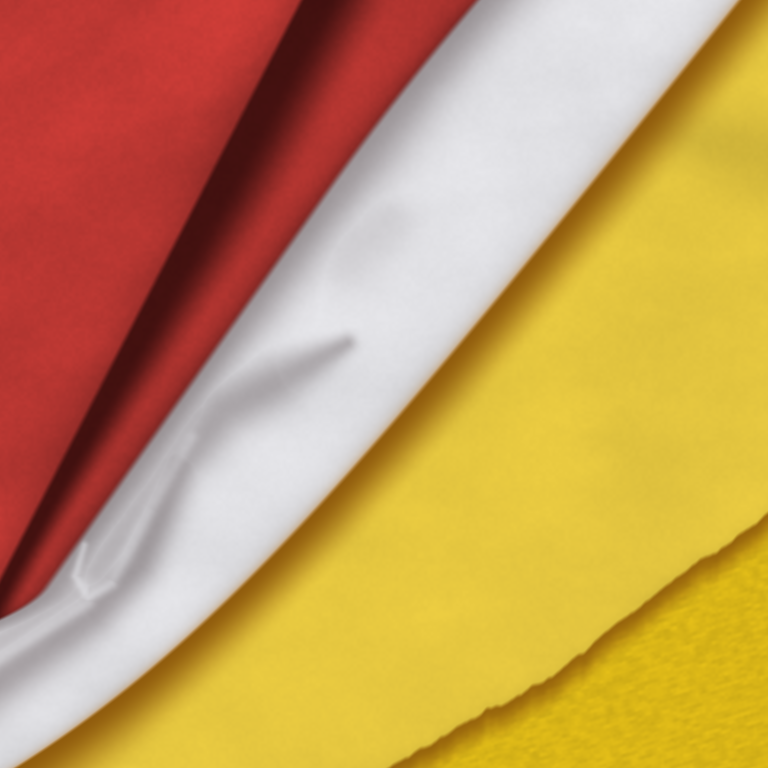
A three.js fragment shader for this texture:

```glsl
// Draped cloth: red folds, a white band and two yellow sheets on a diagonal.
// Each sheet is bounded by a curve; layers are painted back to front, with
// soft contact shadows, tapered strokes for creases and noise for the weave.
#define YELLOW vec3(0.905, 0.785, 0.25)
#define KNIT_YELLOW vec3(0.85, 0.71, 0.09)
#define WHITE vec3(0.885, 0.885, 0.9)
#define RED vec3(0.745, 0.22, 0.2)
#define DARK_RED vec3(0.26, 0.065, 0.06)
#define BROWN vec3(0.55, 0.34, 0.04)
#define GRAY vec3(0.56, 0.53, 0.54)
#define EDGE 0.005
#define GRAIN 0.024

varying vec2 vUv;

float hash(vec2 p) {
  vec3 q = fract(vec3(p.xyx) * 0.1031);
  q += dot(q, q.yzx + 33.33);
  return fract((q.x + q.y) * q.z);
}

float noise(vec2 p) {
  vec2 i = floor(p), f = fract(p);
  f = f * f * (3.0 - 2.0 * f);
  return mix(mix(hash(i), hash(i + vec2(1, 0)), f.x),
             mix(hash(i + vec2(0, 1)), hash(i + vec2(1, 1)), f.x), f.y);
}

float fbm(vec2 p) {
  float sum = 0.0, amp = 0.5;
  for (int i = 0; i < 4; i++) {
    sum += amp * noise(p);
    p = mat2(1.6, 1.2, -1.2, 1.6) * p + 7.3;
    amp *= 0.5;
  }
  return sum;
}

// Soft line from a to b whose width runs from wa to wb.
float stroke(vec2 p, vec2 a, vec2 b, float wa, float wb) {
  vec2 ab = b - a;
  float t = clamp(dot(p - a, ab) / dot(ab, ab), 0.0, 1.0);
  float d = length(p - a - ab * t) / mix(wa, wb, t);
  return exp(-d * d);
}

// Horizontal position of each sheet's right edge at height y.
float redFoldEdge(float y) { return 0.52 * (y - 0.245); }

float redEdge(float y) {
  float top = max(y - 0.75, 0.0), low = max(0.235 - y, 0.0);
  return 0.71 * (y - 0.15) + 0.3 * top * top - 18.0 * low * low;
}

float whiteEdge(float y) { return 0.164 + 0.8 * y - 0.144 * exp(-y / 0.18); }

// Height of the torn lower edge of the upper yellow sheet.
float tornEdge(float x) {
  float bend = (x - 0.71) / 0.1;
  float fray = 0.008 * (noise(vec2(x * 55.0, 2.0)) - 0.5) + 0.003 * (noise(vec2(x * 150.0, 5.0)) - 0.5);
  return 0.67 * (x - 0.508) - 0.02 * exp(-bend * bend) + fray;
}

vec3 yellowSheets(vec2 p, float grain, float cloud) {
  // Knitted sheet underneath
  vec2 k = mat2(0.95, -0.3, 0.3, 0.95) * p;
  float knit = noise(k * vec2(90.0, 210.0)) - 0.5;
  float below = tornEdge(p.x) - p.y;
  vec3 knitted = KNIT_YELLOW * (1.0 + 0.08 * knit + grain);
  knitted = mix(knitted, BROWN, 0.85 * (1.0 - smoothstep(0.0, 0.05, below)));
  // Smooth sheet on top, shaded by the white band
  float d = p.x - whiteEdge(p.y);
  float reach = 0.095 + 0.06 * exp(-p.y / 0.1);
  vec3 smoothed = YELLOW * (0.985 + 0.1 * (cloud - 0.47) + 0.5 * grain);
  smoothed *= 1.0 - 0.06 * stroke(p, vec2(0.86, 0.84), vec2(1.0, 0.79), 0.03, 0.05);
  smoothed = mix(smoothed, BROWN, 0.95 * (1.0 - smoothstep(0.0, reach, d)));
  smoothed *= 1.0 - 0.05 * exp(-abs(below) / 0.008);
  return mix(smoothed, knitted, smoothstep(-0.004, 0.004, below));
}

vec3 whiteBand(vec2 p, float grain, float cloud) {
  float fromRed = max(p.x - redEdge(p.y), 0.0), toEdge = max(whiteEdge(p.y) - p.x, 0.0);
  float reach = mix(0.045, 0.062, smoothstep(0.55, 0.85, p.y)) * (0.7 + 0.6 * cloud);
  float shade = 0.85 * exp(-fromRed * fromRed / (reach * reach));
  // Crease tapering into the band, then running down beside the flap
  shade = max(shade, 0.6 * stroke(p, vec2(0.452, 0.553), vec2(0.36, 0.502), 0.012, 0.033));
  shade = max(shade, 0.65 * stroke(p, vec2(0.36, 0.502), vec2(0.29, 0.465), 0.033, 0.037));
  shade = max(shade, 0.65 * stroke(p, vec2(0.29, 0.465), vec2(0.235, 0.395), 0.037, 0.028));
  shade = max(shade, 0.78 * stroke(p, vec2(0.235, 0.395), vec2(0.18, 0.265), 0.026, 0.028));
  shade = max(shade, 0.78 * stroke(p, vec2(0.18, 0.265), vec2(0.12, 0.2), 0.028, 0.03));
  shade = max(shade, 0.75 * stroke(p, vec2(0.12, 0.2), vec2(-0.02, 0.102), 0.03, 0.036));
  // Gray flap, its rounded tip and a faint dent
  shade = max(shade, 0.5 * stroke(p, vec2(0.26, 0.455), vec2(0.125, 0.255), 0.038, 0.028));
  shade = max(shade, 0.45 * stroke(p, vec2(0.1, 0.23), vec2(-0.02, 0.15), 0.022, 0.028));
  shade = max(shade, 0.22 * stroke(p, vec2(0.5, 0.71), vec2(0.45, 0.67), 0.04, 0.055));
  // Lit rims of the flap
  float rim = 0.6 * stroke(p, vec2(0.25, 0.43), vec2(0.195, 0.335), 0.008, 0.01);
  rim = max(rim, 0.7 * stroke(p, vec2(0.195, 0.335), vec2(0.145, 0.24), 0.01, 0.008));
  rim = max(rim, stroke(p, vec2(0.145, 0.24), vec2(0.115, 0.222), 0.008, 0.007));
  rim = max(rim, stroke(p, vec2(0.115, 0.222), vec2(0.098, 0.25), 0.007, 0.006));
  rim = max(rim, stroke(p, vec2(0.098, 0.25), vec2(0.11, 0.29), 0.006, 0.005));
  rim = max(rim, 0.7 * stroke(p, vec2(0.115, 0.215), vec2(-0.02, 0.13), 0.008, 0.009));
  vec3 c = mix(WHITE, GRAY, shade * (1.0 - 0.55 * rim));
  c *= 1.0 + 0.08 * (cloud - 0.47) + 0.4 * grain;
  c *= 1.0 - 0.12 * exp(-toEdge / 0.025);
  return mix(c, vec3(0.8, 0.6, 0.34), 0.75 * exp(-toEdge / 0.007));
}

vec3 redFolds(vec2 p, float grain, float cloud) {
  float d = p.x - redFoldEdge(p.y), toEdge = max(redEdge(p.y) - p.x, 0.0);
  // Lower fold, dark where the upper one covers it
  float reach = mix(0.045, 0.125, smoothstep(0.2, 0.85, p.y));
  vec3 lower = mix(DARK_RED, RED * 0.95, smoothstep(reach * 0.25, reach, d));
  lower *= 1.0 - 0.35 * exp(-toEdge / 0.018);
  // Upper fold with broad, slanted undulations
  float wave = fbm(mat2(0.85, -0.5, 0.5, 0.85) * p * vec2(4.0, 9.0));
  vec3 upper = RED * (1.0 + 0.25 * (wave - 0.47));
  upper *= 1.0 - 0.2 * exp(-max(-d, 0.0) / 0.03);
  vec3 c = mix(upper, lower, smoothstep(-EDGE, EDGE, d));
  return c * (1.0 + 0.1 * (cloud - 0.47) + 1.3 * grain);
}

void main() {
  vec2 p = vUv;
  float grain = GRAIN * (noise(p * 240.0) + noise(p * 130.0) - 1.0);
  float cloud = fbm(p * vec2(7.0, 10.0));
  vec3 c = yellowSheets(p, grain, cloud);
  float white = smoothstep(-EDGE, EDGE, whiteEdge(p.y) - p.x);
  c = mix(c, whiteBand(p, grain, cloud), white);
  float red = smoothstep(-1.4 * EDGE, 1.4 * EDGE, redEdge(p.y) - p.x);
  c = mix(c, redFolds(p, grain, cloud), red);
  gl_FragColor = vec4(c, 1.0);
}
```
